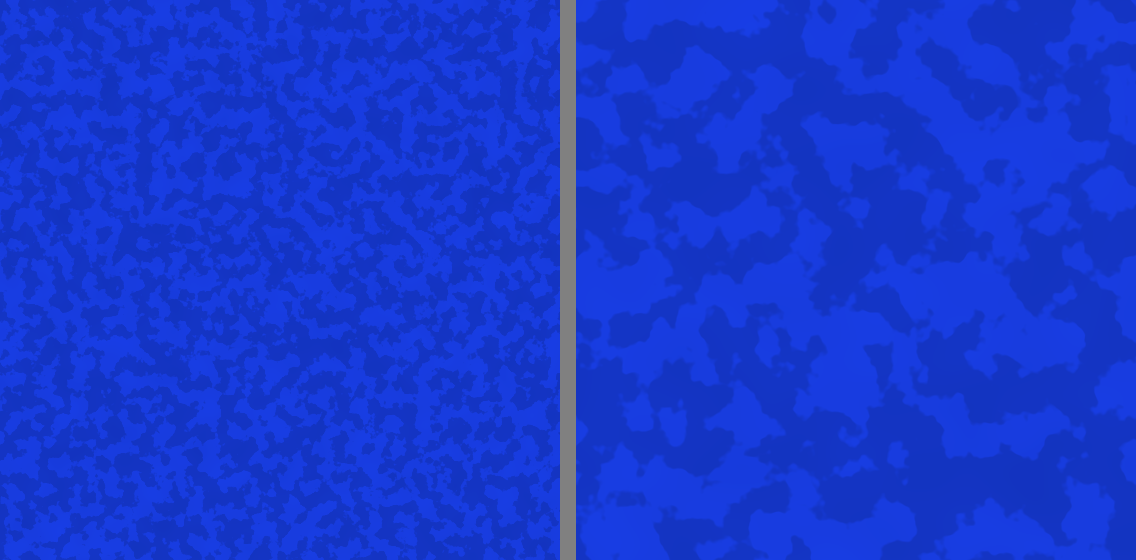
Left, the full canvas; right, a detail of the centre.
Reproduce this texture procedurally as a three.js fragment shader.

```glsl
// Mottled cobalt camouflage: small irregular blotches in two close blues.
// Octaves of gradient noise are cut near their median, so each tone takes
// half the area, and a faint broad noise varies the tones a little.
varying vec2 vUv;

// Random gradient direction for a lattice corner
vec2 cornerGradient(vec2 cell) {
  float angle = 6.2832 * fract(sin(dot(cell, vec2(127.1, 311.7))) * 43758.5453);
  return vec2(cos(angle), sin(angle));
}

// Gradient noise, centred on zero
float gradientNoise(vec2 p) {
  vec2 cell = floor(p);
  vec2 f = fract(p);
  vec2 blend = f * f * f * (f * (f * 6.0 - 15.0) + 10.0);
  float a = dot(cornerGradient(cell), f);
  float b = dot(cornerGradient(cell + vec2(1.0, 0.0)), f - vec2(1.0, 0.0));
  float c = dot(cornerGradient(cell + vec2(0.0, 1.0)), f - vec2(0.0, 1.0));
  float d = dot(cornerGradient(cell + vec2(1.0, 1.0)), f - vec2(1.0, 1.0));
  return mix(mix(a, b, blend.x), mix(c, d, blend.x), blend.y);
}

// Blotch field: main blobs first, then finer octaves that roughen the outlines
float blotchField(vec2 p) {
  float sum = 0.0;
  float amplitude = 1.0;
  for (int i = 0; i < 4; i++) {
    sum += amplitude * gradientNoise(p);
    p = mat2(0.8, 0.6, -0.6, 0.8) * p * 1.95 + vec2(17.3, 41.9);
    amplitude *= 0.48;
  }
  return sum;
}

void main() {
  // Broad drift gathers the blotches into loose darker and lighter areas
  float drift = gradientNoise(vUv * 11.0 + 5.2);
  float field = blotchField(vUv * 34.0 + 3.7) + 0.22 * drift;

  // Two flat tones with a slightly soft border
  vec3 darkBlue = vec3(0.077, 0.205, 0.765);
  vec3 brightBlue = vec3(0.093, 0.236, 0.878);
  vec3 color = mix(darkBlue, brightBlue, smoothstep(-0.06, 0.07, field));

  // Faint shading inside the tones
  color *= 1.0 + 0.025 * gradientNoise(vUv * 24.0 + 60.0) + 0.02 * drift;
  gl_FragColor = vec4(color, 1.0);
}
```
